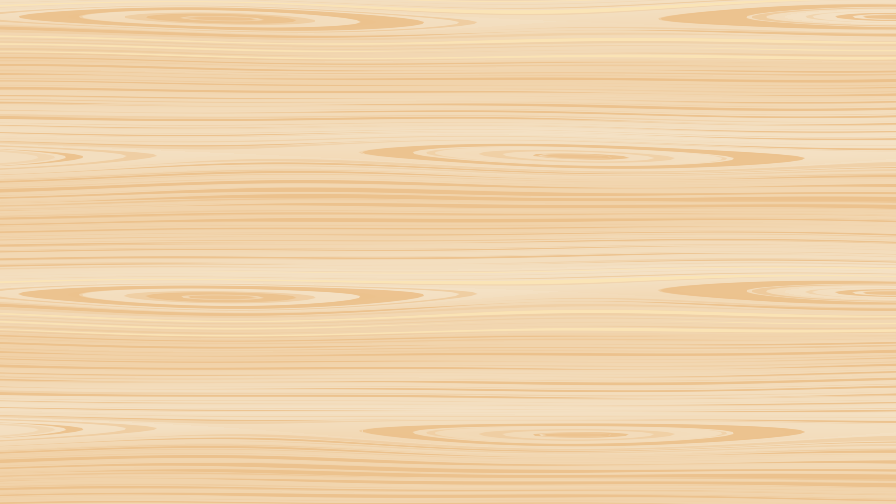
Reproduce this texture procedurally as a Shadertoy shader.

```glsl
// Pale pine board: straight horizontal grain that closes into long oval knots.
// Each row bends a distance-like grain coordinate around its knots; random
// cells along that coordinate hold tapered grain lines over soft tonal bands.

const float PI = 3.14159265;
const float ROW_HEIGHT = 0.273;
const float HALF_ROW = 0.5 * ROW_HEIGHT;
const float KNOT_SPACING = 1.34;
const float KNOT_REACH = HALF_ROW / 5.0;   // rings inside this value are closed

const vec3 CREAM = vec3(0.957, 0.885, 0.775);
const vec3 TAN = vec3(0.942, 0.812, 0.640);
const vec3 GRAIN = vec3(0.925, 0.755, 0.545);
const vec3 GLOW = vec3(0.985, 0.895, 0.710);

float hash(vec2 p) {
    return fract(sin(dot(p, vec2(127.1, 311.7))) * 4375.85);
}

// Slow layered sines, roughly in -1..1
float drift(float x, float phase) {
    return 0.6 * sin(2.3 * x + phase) + 0.4 * sin(5.1 * x + 2.7 * phase);
}

// Gentle waviness of the whole board
float warp(vec2 p) {
    return 0.005 * sin(2.6 * p.x + 9.0 * p.y)
         + 0.003 * sin(5.3 * p.x - 14.0 * p.y + 1.0);
}

// Grain coordinate: ovals around the knots, straight lines at the row edges
float grainCoord(float along, float across) {
    float pinch = KNOT_REACH * sin(PI * along);
    float fade = 1.0 - smoothstep(0.05, 0.13, abs(across));
    return sqrt(across * across + pinch * pinch * fade);
}

// One tapered line per cell: x = coverage, y = random value of that line
vec2 grainLine(float q, float aa, float x, float cells, float thickness, float seed) {
    float s = q / HALF_ROW * cells;
    vec2 id = vec2(floor(s), seed);
    float pick = hash(id);
    float center = 0.5 + 0.3 * (hash(id + 17.3) - 0.5);
    float taper = clamp(0.65 + 0.6 * drift(x, 6.28 * hash(id + 5.1)), 0.0, 1.0);
    float halfWidth = thickness * mix(0.3, 1.0, pick * pick) * taper;
    float blur = aa / HALF_ROW * cells;
    float edge = halfWidth - abs(fract(s) - center);
    float cover = smoothstep(-0.5 * blur, 0.5 * blur, edge);
    return vec2(cover * min(1.0, 2.0 * halfWidth / blur), hash(id + 31.7));
}

void mainImage(out vec4 fragColor, in vec2 fragCoord) {
    vec2 p = fragCoord / iResolution.y;

    // Rows run downward; odd rows are mirrored so their knots alternate
    float down = 0.963 - p.y + warp(p);
    float row = floor(down / ROW_HEIGHT + 0.5);
    float v = down - row * ROW_HEIGHT;
    float parity = mod(row, 2.0);
    float x = mix(p.x, 1.586 - p.x, parity);

    // Bent coordinate; closed rings share one seed on both sides of the knot
    float along = (x - 0.44) / KNOT_SPACING;
    float q = grainCoord(along, v);
    float aa = clamp(fwidth(q), 0.00005, 1.5 / iResolution.y);
    bool closed = q < KNOT_REACH;
    float seed = closed ? 40.0 + floor(along + 0.5) : sign(v) * 3.0 + 7.0;
    seed += 11.0 * parity;

    // Soft tone: cream near the knots, tan between them
    float band = 0.5 + 0.5 * cos(2.0 * PI * (v - 0.10) / ROW_HEIGHT);
    float bandTone = hash(vec2(floor(q / HALF_ROW * 10.0), seed + 3.0)) - 0.5;
    float tone = 0.12 + 0.68 * band + 0.24 * bandTone;
    tone += 0.12 * drift(p.x, 30.0 * down) - 0.08 * (p.x - 0.9);
    vec3 color = mix(CREAM, TAN, clamp(tone, 0.0, 1.0));

    // Fine pale striations
    vec2 fine = grainLine(q, aa, x, 20.0, 0.30, seed + 60.0);
    color = mix(color, GRAIN, fine.x * mix(0.25, 0.65, fine.y));

    // Bold grain lines; a few near the knots are yellow highlights
    float thickness = closed ? 0.36 : mix(0.25, 0.34, band);
    vec2 bold = grainLine(q, aa, x, 10.0, thickness, seed);
    bool bright = !closed && abs(v) < 0.08 && bold.y > 0.72;
    color = mix(color, bright ? GLOW : GRAIN, bold.x * (bright ? 0.9 : 0.92));

    // Solid heart of each knot
    float heart = 1.0 - smoothstep(-aa, aa, q - 0.0042);
    color = mix(color, GRAIN, 0.9 * heart);

    fragColor = vec4(color, 1.0);
}
```
